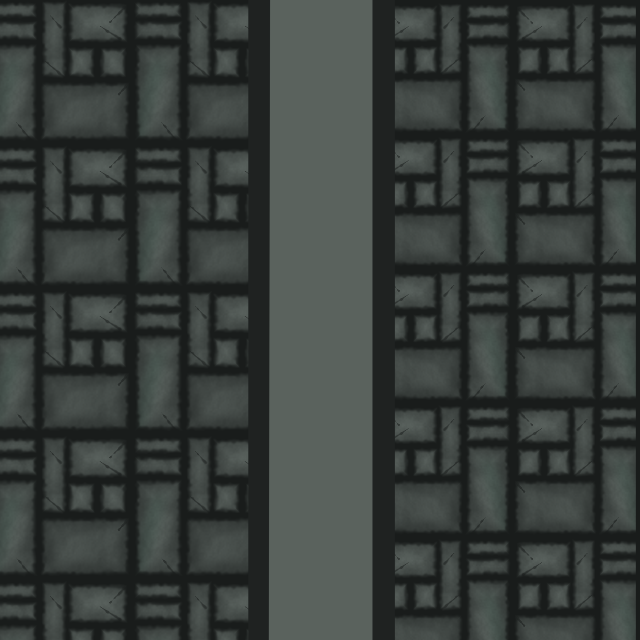
Give the GLSL for this texture, as a three.js fragment shader.

```glsl
// Two walls of carved grey-green stone flank a flat upright band with dark borders.
// Each wall repeats one tile of bevelled rectangles; the right wall is mirrored
// and slightly smaller. Noise and short cracks weather the stone faces.

varying vec2 vUv;

const vec4 BAND = vec4(0.388, 0.421, 0.582, 0.617); // border, band, border, wall
const vec2 LEFT_ORIGIN = vec2(0.0612, 0.0);
const vec2 LEFT_SIZE = vec2(0.2266, 0.2268);
const vec2 RIGHT_ORIGIN = vec2(0.9336, 0.004);
const vec2 RIGHT_SIZE = vec2(0.2083, 0.2094);
const float RIGHT_SEAM = 0.9935;
const float EDGE = 0.001;
const vec3 BAND_COLOR = vec3(0.353, 0.384, 0.365);
const vec3 BORDER_COLOR = vec3(0.120, 0.133, 0.130);
const vec3 GROUT_COLOR = vec3(0.098, 0.110, 0.106);
const vec3 STONE_COLOR = vec3(0.350, 0.382, 0.366);

float hash(vec2 p) {
  p = fract(p * vec2(0.1031, 0.1137));
  p += dot(p, p.yx + 33.33);
  return fract((p.x + p.y) * p.x * 17.3);
}

float noise(vec2 p) {
  vec2 i = floor(p), f = fract(p);
  f = f * f * (3.0 - 2.0 * f);
  return mix(mix(hash(i), hash(i + vec2(1.0, 0.0)), f.x),
             mix(hash(i + vec2(0.0, 1.0)), hash(i + 1.0), f.x), f.y);
}

float fbm(vec2 p) {
  float sum = 0.0, gain = 0.5;
  for (int i = 0; i < 4; i++) {
    sum += gain * noise(p);
    p = p * 2.03 + 11.7;
    gain *= 0.5;
  }
  return sum / 0.9375;
}

// Lit face of one stone; box holds left, top, right and bottom.
float stone(vec2 p, vec4 box, float tone) {
  vec2 inside = min(p - box.xy, box.zw - p);
  float depth = min(inside.x, inside.y) + 0.016 * (noise(p * 38.0) - 0.5);
  float bevel = smoothstep(-0.008, 0.042, depth);
  float dome = smoothstep(0.0, 0.15, depth);
  float rim = smoothstep(0.012, 0.025, depth) * (1.0 - smoothstep(0.025, 0.045, depth));
  return tone * (bevel * (0.62 + 0.38 * dome) + 0.06 * rim);
}

// Tapering dark scratch from a to b.
float crack(vec2 p, vec2 a, vec2 b) {
  vec2 ab = b - a;
  float t = clamp(dot(p - a, ab) / dot(ab, ab), 0.0, 1.0);
  float dist = length(p - a - ab * t) + 0.012 * (noise(p * 45.0) - 0.5);
  return 1.0 - smoothstep(0.001, 0.007 + 0.009 * t, dist);
}

// One wall tile, x across and y down, both from 0 to 1.
vec3 masonry(vec2 p) {
  float face = stone(p, vec4(0.660, 0.020, 0.980, 0.120), 1.02);
  face = max(face, stone(p, vec4(0.660, 0.148, 0.980, 0.270), 1.02));
  face = max(face, stone(p, vec4(0.667, 0.310, 0.980, 0.960), 0.84));
  face = max(face, stone(p, vec4(0.023, 0.012, 0.185, 0.530), 0.98));
  face = max(face, stone(p, vec4(0.207, 0.030, 0.605, 0.288), 0.97));
  face = max(face, stone(p, vec4(0.205, 0.330, 0.380, 0.530), 1.05));
  face = max(face, stone(p, vec4(0.422, 0.330, 0.600, 0.530), 1.05));
  face = max(face, stone(p, vec4(0.017, 0.570, 0.620, 0.960), 0.72));

  // Slanting streaks and fine pitting
  vec2 slant = vec2(p.x + 0.55 * p.y, p.y - 0.65 * p.x);
  float clouds = fbm(slant * vec2(9.0, 5.0) + 4.0);
  float grain = noise(p * 85.0);
  face *= 0.70 + 0.52 * clouds + 0.07 * (grain - 0.5);

  float scratches = crack(p, vec2(0.04, 0.42), vec2(0.17, 0.53));
  scratches = max(scratches, crack(p, vec2(0.08, 0.11), vec2(0.15, 0.19)));
  scratches = max(scratches, crack(p, vec2(0.84, 0.84), vec2(0.94, 0.96)));
  scratches = max(scratches, crack(p, vec2(0.42, 0.18), vec2(0.56, 0.27)));
  scratches = max(scratches, crack(p, vec2(0.49, 0.15), vec2(0.59, 0.05)));
  scratches = max(scratches, crack(p, vec2(0.55, 0.65), vec2(0.61, 0.58)));
  face *= 1.0 - 0.55 * scratches;

  // Faint green sheen down the middle of the tall slab
  float sheen = smoothstep(0.12, 0.0, abs(p.x - 0.95 + 0.3 * p.y))
              * step(0.65, p.x) * smoothstep(0.33, 0.5, p.y);
  vec3 tint = STONE_COLOR + sheen * vec3(-0.015, 0.012, 0.002);
  return mix(GROUT_COLOR, tint, clamp(face, 0.0, 1.0));
}

float rise(float at, float x) {
  return smoothstep(at - EDGE, at + EDGE, x);
}

void main() {
  vec2 p = vec2(vUv.x, 1.0 - vUv.y);
  vec2 leftTile = (p - LEFT_ORIGIN) / LEFT_SIZE;
  vec2 rightTile = vec2(RIGHT_ORIGIN.x - p.x, p.y - RIGHT_ORIGIN.y) / RIGHT_SIZE;
  vec3 color = masonry(fract(p.x < 0.5 ? leftTile : rightTile));

  // Flat centre band and its borders
  float lean = 0.002 * (p.y - 0.5);
  color = mix(color, BORDER_COLOR, rise(BAND.x, p.x) * (1.0 - rise(BAND.w, p.x)));
  color = mix(color, BAND_COLOR, rise(BAND.y, p.x + lean) * (1.0 - rise(BAND.z, p.x)));
  color = mix(color, GROUT_COLOR, rise(RIGHT_SEAM, p.x));
  gl_FragColor = vec4(color, 1.0);
}
```
